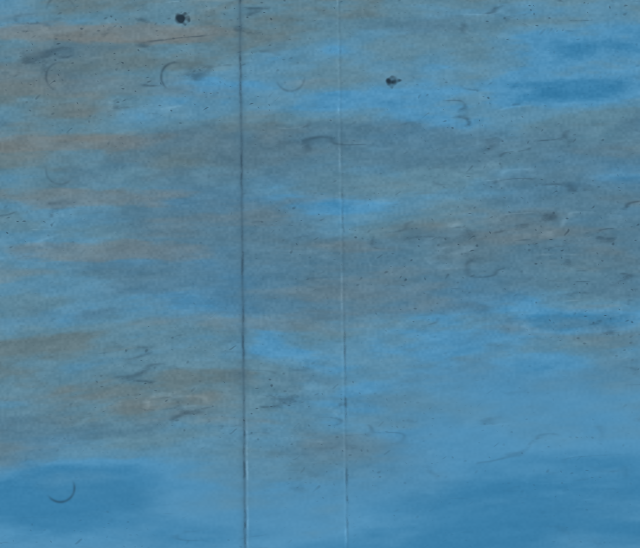
Write a Shadertoy shader that draws this texture.

```glsl
// Weathered blue painted metal: drifting grey streaks, two upright seams, ring dents and hairline wear.
#define STREAK_SCALE vec2(2.1, 11.0)
#define STREAK_CONTRAST 1.45
#define SLATE_AMOUNT 0.58
#define RUST_AMOUNT 0.58
#define GRAIN_AMOUNT 0.036
#define SCRATCH_AMOUNT 0.075
#define HAIRLINE_AMOUNT 0.34
#define SPECK_CELLS 85.0
#define SPECK_SHARE 0.25
#define RING_RADIUS 0.026
#define SEAM_WIDTH 0.0026

const vec3 DEEP_BLUE  = vec3(0.23, 0.495, 0.66);
const vec3 LIGHT_BLUE = vec3(0.32, 0.565, 0.72);
const vec3 MIST       = vec3(0.352, 0.545, 0.655);
const vec3 GREY_BLUE  = vec3(0.367, 0.525, 0.603);
const vec3 SLATE      = vec3(0.305, 0.455, 0.55);
const vec3 TAUPE      = vec3(0.385, 0.48, 0.515);
const vec3 RUST       = vec3(0.48, 0.485, 0.48);
const vec3 INK        = vec3(0.13, 0.20, 0.26);

float hash(vec2 p) {
    vec3 q = fract(vec3(p.xyx) * 0.1031);
    q += dot(q, q.yzx + 33.33);
    return fract((q.x + q.y) * q.z);
}

float noise(vec2 p) {
    vec2 i = floor(p), f = fract(p);
    f = f * f * (3.0 - 2.0 * f);
    return mix(mix(hash(i), hash(i + vec2(1, 0)), f.x),
               mix(hash(i + vec2(0, 1)), hash(i + vec2(1, 1)), f.x), f.y);
}

float fbm(vec2 p) {
    float sum = 0.0, amp = 0.5;
    for (int i = 0; i < 5; i++) {
        sum += amp * noise(p);
        p = p * 2.03 + vec2(17.3, 9.1);
        amp *= 0.53;
    }
    return sum / 1.02;
}

float line(float d, float width) { return exp(-d * d / (width * width)); }

// Paint from clean blue (0) to worn taupe (1)
vec3 paint(float wear) {
    vec3 c = mix(DEEP_BLUE, LIGHT_BLUE, smoothstep(0.08, 0.33, wear));
    c = mix(c, MIST, smoothstep(0.31, 0.48, wear));
    c = mix(c, GREY_BLUE, smoothstep(0.48, 0.66, wear));
    return mix(c, TAUPE, smoothstep(0.70, 0.95, wear));
}

// Long worn smears on the upper left
float smears(vec2 p) {
    float total = 0.0;
    for (int i = 0; i < 5; i++) {
        float k = float(i);
        vec2 center = vec2(0.05 + 0.2 * hash(vec2(k, 3.0)), 0.94 - 0.1 * k);
        vec2 reach = vec2(0.14 + 0.08 * hash(vec2(k, 7.0)), 0.018);
        vec2 d = (p - center) / reach;
        d += (vec2(fbm(p * vec2(9, 34) + k), fbm(p * vec2(12, 44) - k)) - 0.5) * 1.3;
        float body = smoothstep(1.4, 0.4, length(d * d));
        total = max(total, body * (0.3 + 0.7 * hash(vec2(k, 1.0))));
    }
    return total;
}

// Crescent dents: one row across the top, one column down the left
float crescents(vec2 p) {
    float total = 0.0;
    for (int i = 0; i < 6; i++) {
        float k = float(i), step3 = k - 3.0;
        vec2 center = i < 3 ? vec2(0.11 + 0.21 * k, 0.86)
                            : vec2(0.11, 0.98 - 0.145 * step3 * (step3 + 1.0));
        vec2 q = p - center;
        float turn = 6.2832 * hash(vec2(k, 21.0));
        float arc = smoothstep(-0.2, 0.8, dot(normalize(q + 1e-5), vec2(cos(turn), sin(turn))));
        float fade = (0.4 + 0.6 * hash(vec2(k, 5.0))) * (0.5 + 0.5 * noise(p * 90.0));
        total = max(total, line(length(q) - RING_RADIUS, 0.0026) * arc * fade);
    }
    return total;
}

float specks(vec2 p) {
    vec2 g = p * SPECK_CELLS, cell = floor(g);
    vec2 center = 0.3 + 0.4 * vec2(hash(cell + 11.0), hash(cell + 47.0));
    float size = 0.04 + 0.12 * hash(cell + 5.0);
    float fleck = smoothstep(size + 0.12, size - 0.12, length((fract(g) - center) * vec2(0.7, 1.0)));
    return fleck * step(1.0 - SPECK_SHARE, hash(cell)) * hash(cell + 83.0);
}

// Short broken strokes along the contours of stretched noise
float hairlines(vec2 p, float seed) {
    float contour = line(noise(p * vec2(17.0, 62.0) + seed) - 0.5, 0.09);
    return contour * smoothstep(0.52, 0.74, fbm(p * vec2(19.0, 38.0) + seed * 2.0));
}

void mainImage(out vec4 fragColor, in vec2 fragCoord) {
    vec2 uv = fragCoord / iResolution.xy;
    vec2 p = fragCoord / iResolution.y;
    float aspect = iResolution.x / iResolution.y;

    // Streaks drift slightly upward to the right; the lower part stays clean
    vec2 q = p + vec2(0.0, 0.03 * noise(p * 3.0) - 0.045 * p.x);
    float low = smoothstep(0.28, 0.08, uv.y + 0.08 * (noise(q * vec2(4, 9)) - 0.5));
    float lowRight = smoothstep(0.4, 0.75, uv.x) * smoothstep(0.42, 0.25, uv.y);
    float clean = max(low, lowRight);
    float streak = fbm(q * STREAK_SCALE + 4.0) - 0.5;
    float mottle = fbm(q * vec2(8.0, 26.0) + 90.0) - 0.5;
    float wear = 0.55 + streak * STREAK_CONTRAST + 0.6 * mottle + 0.08 * smoothstep(0.65, 0.1, uv.x);
    wear = mix(wear, 0.38 + 0.4 * streak + 0.15 * mottle, lowRight);
    wear = mix(wear, 0.19 + 0.6 * streak + 0.2 * mottle, low);
    vec3 col = paint(wear);

    // Dark slate bands and warm worn smears
    float slate = smoothstep(0.46, 0.66, fbm(q * vec2(2.8, 11.0) + 31.0) + 0.25 * mottle);
    col = mix(col, SLATE, slate * SLATE_AMOUNT * (1.0 - 0.9 * clean));
    float rust = smoothstep(0.60, 0.78, fbm(q * vec2(3.0, 17.0) + 63.0)) * (1.0 - clean) * 0.5;
    col = mix(col, RUST, max(rust, smears(p)) * RUST_AMOUNT);

    // Brushed scratches, fine grain and patches of hairline wear
    float rough = 1.0 - 0.6 * clean;
    float patches = smoothstep(0.38, 0.66, fbm(p * vec2(3.0, 7.0) + 8.0)) * rough;
    col += SCRATCH_AMOUNT * rough * (fbm(q * vec2(24.0, 75.0)) - 0.5);
    col += GRAIN_AMOUNT * rough * (noise(p * 210.0) - 0.5);
    col = mix(col, INK, HAIRLINE_AMOUNT * patches * hairlines(q, 12.0));
    col += 0.05 * patches * hairlines(q, 57.0);

    // Seams: a soft grainy groove and a faint ridge that comes and goes
    float chipped = smoothstep(0.42, 0.72, fbm(vec2(p.x * 60.0, p.y * 45.0)));
    float gap = smoothstep(0.40, 0.68, fbm(vec2(41.0, p.y * 13.0)));
    float wobble = 0.003 * (fbm(vec2(7.0, p.y * 40.0)) - 0.5);
    float groove = (uv.x - 0.383 + 0.008 * uv.y) * aspect + wobble;
    float ridge = (uv.x - 0.540 + 0.013 * uv.y) * aspect - wobble;
    col = mix(col, INK, (0.20 + 0.34 * chipped) * line(groove, SEAM_WIDTH));
    col = mix(col, SLATE * 0.9, 0.25 * line(groove, 3.0 * SEAM_WIDTH));
    col += 0.10 * (0.4 + 0.6 * chipped) * line(groove - 0.005, SEAM_WIDTH) * smoothstep(0.3, 0.2, uv.y);
    col += (0.018 + 0.055 * gap * chipped) * line(ridge, SEAM_WIDTH);
    col = mix(col, INK, (0.06 + 0.30 * chipped * (1.0 - gap)) * line(ridge - 0.004, SEAM_WIDTH));

    // Dents, specks and two larger chips
    col = mix(col, INK, 0.55 * crescents(p));
    col = mix(col, INK, 0.40 * (0.25 * rough + patches) * specks(p + 0.012 * noise(p * 60.0)));
    for (int i = 0; i < 2; i++) {
        vec2 d = p - mix(vec2(0.332, 0.966), vec2(0.716, 0.850), float(i));
        float ragged = length(d * vec2(0.8, 1.0)) + 0.010 * (noise(p * 130.0) - 0.5);
        col = mix(col, INK * 0.8, 0.85 * smoothstep(0.012, 0.004, ragged));
    }
    fragColor = vec4(clamp(col, 0.0, 1.0), 1.0);
}
```
